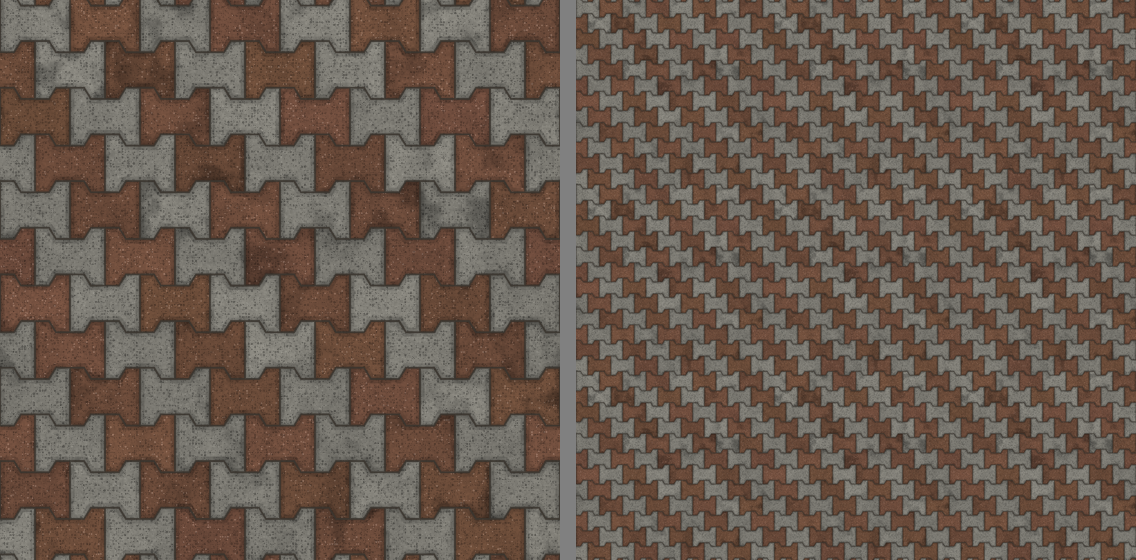
Left: one tile. Right: repeated 3 by 3.
Reproduce this texture procedurally as a WebGL 2 fragment shader.

```glsl
#version 300 es
precision highp float;
// Interlocking bone-shaped concrete pavers in grey and rust red, in diagonal steps.

#define COLUMNS 8.0         // blocks across
#define ROWS 12.0           // courses up
#define NOTCH 0.080         // half depth of the waist, in block widths
#define SLANT 0.050         // half width of the slanted shoulder
#define JOINT 0.011         // half width of the dark joint
#define BEVEL 0.052         // width of the worn chamfer
#define GREY vec3(0.505, 0.497, 0.467)
#define RED vec3(0.440, 0.302, 0.242)
#define BROWN vec3(0.425, 0.302, 0.225)
#define JOINT_COLOR vec3(0.225, 0.205, 0.180)

uniform vec2 u_resolution;
out vec4 fragColor;

// Integer hash: three independent values per lattice point
vec3 hash3(vec2 cell, float seed) {
    uvec3 v = uvec3(ivec3(cell, seed)) * 1664525u + 1013904223u;
    v.x += v.y * v.z; v.y += v.z * v.x; v.z += v.x * v.y;
    v ^= v >> 16u;
    v.x += v.y * v.z; v.y += v.z * v.x; v.z += v.x * v.y;
    return vec3(v >> 8u) / 16777216.0;
}

// Value noise that wraps after `period` cells
float noise(vec2 uv, float period, float seed) {
    vec2 p = uv * period, i = floor(p), f = fract(p);
    f = f * f * (3.0 - 2.0 * f);
    vec2 a = mod(i, period), b = mod(i + 1.0, period);
    return mix(mix(hash3(a, seed).x, hash3(vec2(b.x, a.y), seed).x, f.x),
               mix(hash3(vec2(a.x, b.y), seed).x, hash3(b, seed).x, f.x), f.y);
}

float fbm(vec2 uv, float period, float seed) {
    float sum = 0.0, gain = 0.5;
    for (int i = 0; i < 4; i++) {
        sum += gain * noise(uv, period, seed + float(i));
        period *= 2.0;
        gain *= 0.5;
    }
    return sum / 0.9375;
}

// Round grains, at most one per wrapped cell
float specks(vec2 uv, float period, float density, float seed) {
    vec2 p = uv * period;
    vec3 r = hash3(mod(floor(p), period), seed);
    float radius = mix(0.18, 0.42, fract(r.z * 37.0));
    vec2 center = mix(vec2(radius), vec2(1.0 - radius), r.xy);
    float soft = 0.6 * period / u_resolution.y;
    float disc = 1.0 - smoothstep(radius - soft, radius + soft, length(fract(p) - center));
    return disc * step(r.z, density);
}

float segmentDistance(vec2 p, vec2 a, vec2 b) {
    vec2 ab = b - a;
    return length(p - a - ab * clamp(dot(p - a, ab) / dot(ab, ab), 0.0, 1.0));
}

// Distance to the block outline, folded into one quadrant
float outlineDistance(vec2 q, float halfHeight) {
    q = abs(q);
    vec2 waist = vec2(0.25 - SLANT, halfHeight - NOTCH);
    vec2 shoulder = vec2(0.25 + SLANT, halfHeight + NOTCH);
    float d = segmentDistance(q, vec2(0.0, waist.y), waist);
    d = min(d, segmentDistance(q, waist, shoulder));
    d = min(d, segmentDistance(q, shoulder, vec2(0.5, shoulder.y)));
    return min(d, abs(0.5 - q.x));
}

void main() {
    vec2 uv = gl_FragCoord.xy / u_resolution;
    float pixel = COLUMNS / u_resolution.y;
    float rowHeight = COLUMNS / ROWS;
    vec2 p = uv * vec2(COLUMNS, ROWS);

    // Choose the course from the notched line nearest to this point
    float line = floor(p.y + 0.5);
    float u = fract(p.x + 0.5 * (line + 1.0)) - 0.5;
    float wave = NOTCH * clamp((abs(u) - 0.25) / SLANT, -1.0, 1.0);
    float row = (p.y - line) * rowHeight > -wave ? line : line - 1.0;

    // Block index and local position; each course steps half a block
    float wrappedRow = mod(row, ROWS);
    float shifted = p.x + 0.5 * (wrappedRow + 1.0);
    vec2 id = vec2(mod(floor(shifted), COLUMNS), wrappedRow);
    vec2 local = vec2(fract(shifted) - 0.5, (p.y - row - 0.5) * rowHeight);
    float edge = outlineDistance(local, 0.5 * rowHeight);
    bool isGrey = mod(id.x, 2.0) < 0.5;

    // Block colour with individual tone
    vec3 tone = hash3(id, 3.0);
    vec3 color = isGrey ? GREY : mix(RED, BROWN, tone.y);
    color *= 0.95 + 0.10 * tone.x;

    // Cloudy wear, stains and fine grain
    float cloud = fbm(uv, 24.0, 11.0);
    float stain = smoothstep(0.54, 0.76, fbm(uv + tone.yz, 18.0, 21.0)) * tone.z;
    float grain = noise(uv, 256.0, 31.0) + noise(uv, 420.0, 32.0) - 1.0;
    color *= 1.0 + 0.16 * (cloud - 0.5) - 0.24 * stain + 0.09 * grain;

    // Dark pits and pale grains
    color *= 1.0 - (isGrey ? 0.26 : 0.20) * specks(uv, 190.0, 0.30, 41.0);
    color *= 1.0 - 0.16 * specks(uv, 310.0, 0.28, 42.0);
    color += (isGrey ? 0.04 : 0.13) * specks(uv, 230.0, 0.10, 43.0);

    // Worn chamfer with a faint inner crease, then the joint
    float wear = fbm(uv, 64.0, 51.0);
    float chamfer = 1.0 - smoothstep(0.3 * BEVEL, BEVEL * (0.8 + 0.5 * wear), edge);
    float crease = 1.0 - smoothstep(0.0, 0.010 + pixel, abs(edge - BEVEL));
    color *= 1.0 - (0.08 + 0.22 * wear) * chamfer - 0.26 * wear * crease;
    float jointWidth = JOINT * (0.75 + 0.5 * wear);
    float joint = 1.0 - smoothstep(jointWidth - 0.5 * pixel, jointWidth + 0.8 * pixel, edge);
    color = mix(color, JOINT_COLOR, 0.88 * joint);

    fragColor = vec4(color, 1.0);
}
```
